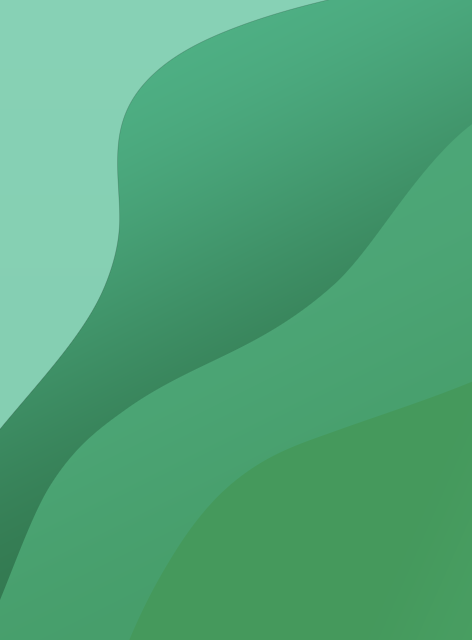
Reproduce this background procedurally as a Shadertoy shader.

```glsl
const int KNOTS = 7;

// Knots hold position, value and slope, in fractions of the canvas.
const vec3 MINT_EDGE[KNOTS] = vec3[KNOTS](
    vec3(0.3294, 0.0, 1.113), vec3(0.5508, 0.2208, 0.570),
    vec3(0.6589, 0.2535, 0.0), vec3(0.7526, 0.2491, 0.027),
    vec3(0.8828, 0.3233, 1.425), vec3(0.9479, 0.4682, 3.257),
    vec3(1.0, 0.6943, 5.70));
const vec3 JADE_EDGE[KNOTS] = vec3[KNOTS](
    vec3(0.0, 0.0625, 1.806), vec3(0.1060, 0.2409, 1.179),
    vec3(0.2650, 0.3594, 0.531), vec3(0.5300, 0.4648, 0.391),
    vec3(0.7067, 0.5547, 0.663), vec3(0.8481, 0.6836, 0.988),
    vec3(1.0, 0.8060, 0.553));
const vec3 LEAF_EDGE[KNOTS] = vec3[KNOTS](
    vec3(0.1, -0.33, 2.0), vec3(0.2739, 0.0, 1.769),
    vec3(0.3710, 0.1380, 1.179), vec3(0.4594, 0.2227, 0.751),
    vec3(0.5477, 0.2747, 0.457), vec3(0.7067, 0.3255, 0.265),
    vec3(1.0, 0.4036, 0.302));

// Cubic Hermite segment between two knots
float segment(float t, vec3 a, vec3 b) {
    float span = b.x - a.x;
    float s = (t - a.x) / span;
    float ease = s * s * (3.0 - 2.0 * s);
    float r = 1.0 - s;
    return mix(a.y, b.y, ease) + span * s * r * (a.z * r - b.z * s);
}

// Smooth curve through all knots, continued straight past both ends
float curve(float t, vec3 knots[KNOTS]) {
    vec3 first = knots[0];
    vec3 last = knots[KNOTS - 1];
    float value = first.y + first.z * (t - first.x);
    for (int i = 0; i < KNOTS - 1; i++) {
        if (t >= knots[i].x) value = segment(t, knots[i], knots[i + 1]);
    }
    return t > last.x ? last.y + last.z * (t - last.x) : value;
}

// Signed distance to an edge, measured in screen steps
float screenDistance(float field) {
    return field / max(length(vec2(dFdx(field), dFdy(field))), 1e-6);
}

float coverage(float dist) {
    return clamp(0.5 + dist, 0.0, 1.0);
}

void mainImage(out vec4 fragColor, in vec2 fragCoord) {
    vec2 uv = fragCoord / iResolution.xy;
    float slant = 1.0 - uv.y + 0.3685 * uv.x;

    float mintDist = screenDistance(curve(uv.y, MINT_EDGE) - uv.x);
    float jadeDist = screenDistance(curve(uv.x, JADE_EDGE) - uv.y);
    float leafDist = screenDistance(curve(uv.x, LEAF_EDGE) - uv.y);

    // Shaded middle fold
    vec3 foldLight = vec3(0.308, 0.690, 0.520);
    vec3 foldDark = vec3(0.200, 0.475, 0.315);
    vec3 color = mix(foldLight, foldDark, smoothstep(0.15, 1.0, slant));

    // Pale corner with a fine dark rim
    vec3 mint = mix(vec3(0.515, 0.805, 0.690), vec3(0.530, 0.820, 0.710), uv.y);
    float rimWidth = 0.0016 * iResolution.y;
    float rim = 1.0 - smoothstep(0.0, rimWidth, abs(mintDist));
    color = mix(color, mint, coverage(mintDist));
    color *= 1.0 - 0.14 * rim;

    // Lower jade fold
    vec3 jadeLight = vec3(0.300, 0.650, 0.465);
    vec3 jadeDark = vec3(0.278, 0.620, 0.420);
    vec3 jade = mix(jadeLight, jadeDark, smoothstep(0.6, 1.1, slant));
    color = mix(color, jade, coverage(jadeDist));

    // Leaf green corner with a faint diagonal sheen
    float sheen = smoothstep(0.75, 1.0, uv.x - 0.6 * uv.y);
    vec3 leaf = mix(vec3(0.270, 0.600, 0.362), vec3(0.282, 0.618, 0.382), sheen);
    color = mix(color, leaf, coverage(leafDist));

    fragColor = vec4(color, 1.0);
}
```
